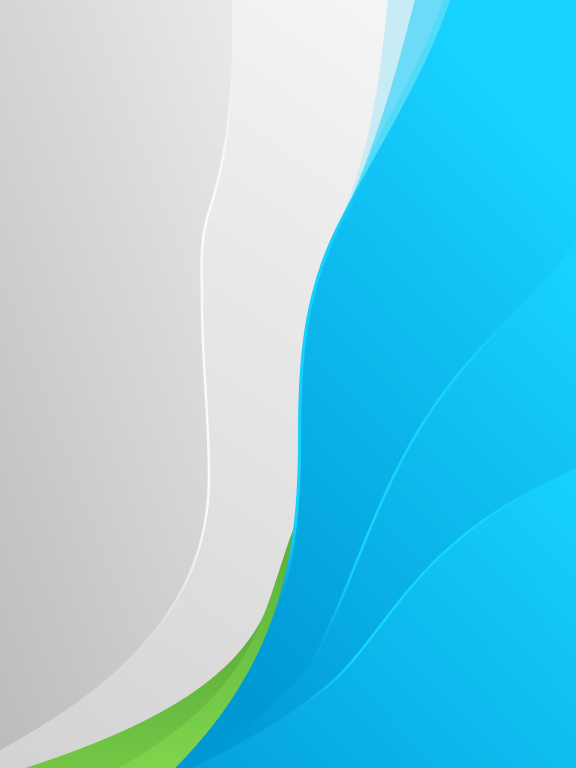
Write a Shadertoy shader that draws this background.

```glsl
// Flowing paper-cut waves: pale grey panels, a green fold and layered cyan sheets.

#define LINE_WIDTH   0.0032
#define RIM_WIDTH    0.0042
#define PANEL_TINT   vec3(1.003, 0.998, 0.999)
#define BLUE_DEEP    vec3(0.00, 0.60, 0.84)
#define BLUE_BRIGHT  vec3(0.09, 0.82, 1.00)
#define CYAN_LINE    vec3(0.09, 0.84, 0.99)
#define GREEN_DARK   vec3(0.31, 0.62, 0.21)
#define GREEN_MID    vec3(0.45, 0.78, 0.27)
#define GREEN_LIGHT  vec3(0.50, 0.83, 0.30)
#define VEIL_PALE    vec3(0.78, 0.925, 0.96)
#define VEIL_CYAN    vec3(0.42, 0.86, 0.97)

// Hermite arc x(y) between nodes (y, x, slope), straight beyond its ends.
// Returns x and the slope dx/dy.
vec2 arc(float y, vec3 lo, vec3 hi) {
    float h = hi.x - lo.x;
    float t = clamp((y - lo.x) / h, 0.0, 1.0);
    float s = t * t * (3.0 - 2.0 * t);
    float x = mix(lo.y, hi.y, s)
            + h * t * (1.0 - t) * (lo.z * (1.0 - t) - hi.z * t);
    float slope = 6.0 * t * (1.0 - t) * (hi.y - lo.y) / h
                + lo.z * (1.0 - t) * (1.0 - 3.0 * t) + hi.z * t * (3.0 * t - 2.0);
    return vec2(x + slope * (y - clamp(y, lo.x, hi.x)), slope);
}

// Arcs chained through four nodes, lowest first.
vec2 chain(float y, vec3 a, vec3 b, vec3 c, vec3 d) {
    return y < b.x ? arc(y, a, b) : y < c.x ? arc(y, b, c) : arc(y, c, d);
}

// Signed distance to a curve, positive on its right.
float side(vec2 p, vec2 curve) {
    return (p.x - curve.x) * inversesqrt(1.0 + curve.y * curve.y);
}

// Antialiased coverage of the positive side.
float cover(float d) {
    return clamp(0.5 + d * iResolution.y, 0.0, 1.0);
}

float stroke(float d, float width) {
    return cover(0.5 * width - abs(d));
}

// Visible between lo and hi, fading over soft at both ends.
float fade(float y, float lo, float hi, float soft) {
    return smoothstep(lo, lo + soft, y) * (1.0 - smoothstep(hi - soft, hi, y));
}

vec3 blueSheet(vec2 p, float offset) {
    float t = dot(p, vec2(0.95, 0.90)) - offset;
    return mix(BLUE_DEEP, BLUE_BRIGHT, clamp(t, 0.0, 1.0));
}

void mainImage(out vec4 fragColor, in vec2 fragCoord) {
    vec2 p = fragCoord / iResolution.xy * vec2(0.75, 1.0);
    float y = p.y;

    // Curves
    vec3 waist = vec3(0.38, 0.272, 0.0);
    vec2 panelCurve = y < waist.x
        ? arc(y, vec3(0.0234, 0.0, 1.85), waist)
        : chain(y, waist, vec3(0.609, 0.263, 0.0),
                vec3(0.724, 0.272, 0.33), vec3(1.0, 0.302, -0.02));
    float panel = side(p, panelCurve);
    float blue = side(p, chain(y, vec3(0.0, 0.228, 0.99), vec3(0.427, 0.388, 0.0),
                               vec3(0.714, 0.443, 0.53), vec3(1.0, 0.586, 0.33)));
    float green = side(p, arc(y, vec3(0.0, 0.033, 3.1), vec3(0.316, 0.384, 0.35)));
    float fold = side(p, arc(y, vec3(0.0, 0.154, 1.8), vec3(0.316, 0.384, 0.40)));
    float paleVeil = side(p, arc(y, vec3(0.71, 0.441, 0.45), vec3(1.0, 0.505, 0.10)));
    float cyanVeil = side(p, arc(y, vec3(0.72, 0.448, 0.45), vec3(1.0, 0.540, 0.25)));
    float upperWave = side(p, chain(y, vec3(0.0, 0.245, 1.5), vec3(0.1536, 0.414, 0.5),
                                    vec3(0.531, 0.612, 0.88), vec3(0.6875, 0.75, 0.65)));
    vec3 waveKnee = vec3(0.136, 0.456, 0.85);
    float lowerWave = side(p, y < waveKnee.x
        ? arc(y, vec3(0.0, 0.25, 2.0), waveKnee)
        : arc(y, waveKnee, vec3(0.39, 0.75, 2.2)));

    // Grey panels and their bright seam
    vec3 color = vec3(0.825 + dot(p, vec2(0.07, 0.10)));
    vec3 shaded = PANEL_TINT * (0.735 + dot(p, vec2(0.27, 0.10)));
    color = mix(color, shaded, cover(-panel));
    float seam = stroke(panel, LINE_WIDTH) * fade(y, 0.10, 0.98, 0.26);
    color = mix(color, vec3(0.99), 0.9 * seam);

    // Green fold
    float rise = clamp(y / 0.3, 0.0, 1.0);
    color = mix(color, mix(GREEN_MID, GREEN_DARK, rise), cover(green));
    color = mix(color, mix(GREEN_LIGHT, GREEN_DARK * 1.12, rise), cover(fold));

    // Translucent veils at the top
    float veilFade = smoothstep(0.70, 0.73, y);
    color = mix(color, VEIL_PALE, cover(paleVeil) * veilFade);
    color = mix(color, VEIL_CYAN, cover(cyanVeil) * veilFade);
    float sliver = 0.009 * smoothstep(0.72, 0.85, y);
    color = mix(color, mix(VEIL_CYAN, CYAN_LINE, 0.3), cover(blue + sliver) * veilFade);

    // Blue sheets, back to front
    vec3 sheets = blueSheet(p, 0.40);
    sheets = mix(sheets, blueSheet(p, 0.29), cover(upperWave));
    sheets = mix(sheets, CYAN_LINE,
                 stroke(upperWave, LINE_WIDTH) * fade(y, 0.12, 0.66, 0.18));
    sheets = mix(sheets, blueSheet(p, 0.07), cover(lowerWave));
    sheets = mix(sheets, CYAN_LINE,
                 stroke(lowerWave, LINE_WIDTH) * fade(y, 0.06, 0.40, 0.09));
    float rim = cover(RIM_WIDTH - blue) * fade(y, 0.20, 0.80, 0.13);
    sheets = mix(sheets, CYAN_LINE, 0.85 * rim);
    color = mix(color, sheets, cover(blue));

    fragColor = vec4(color, 1.0);
}
```
